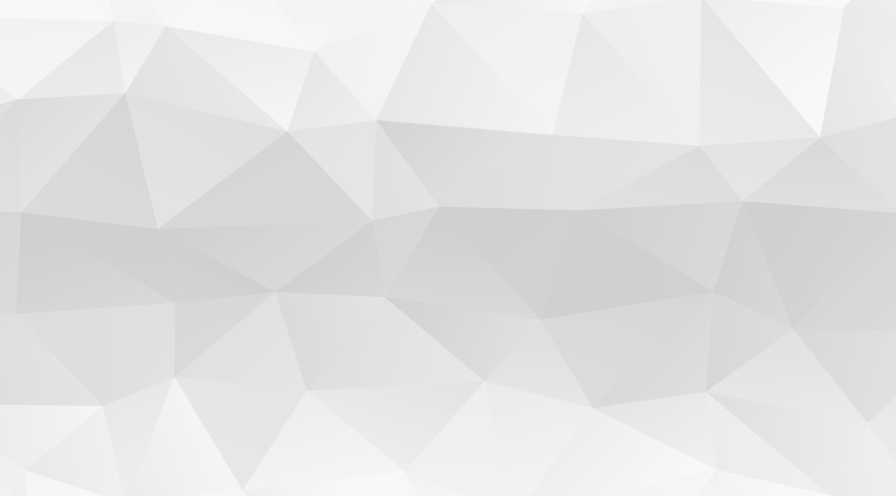
This background is drawn by a Shadertoy shader. Its source:

```glsl
// Pale grey low-poly backdrop: jittered triangles, darkest along a horizontal middle band.

const vec2 CELL = vec2(0.27, 0.19);       // lattice spacing, in canvas heights
const vec2 JITTER = vec2(0.72, 0.60);     // vertex wander, in cells
const float DARK_TONE = 0.828;
const float LIGHT_TONE = 0.962;
const vec3 LILAC_TINT = vec3(1.002, 0.990, 1.000);
const vec3 COOL_TINT = vec3(0.996, 1.001, 1.000);

vec2 hash2(vec2 id, float seed) {
    vec3 h = fract(vec3(id.xyx + seed) * vec3(0.1031, 0.1030, 0.0973));
    h += dot(h, h.yzx + 33.33);
    return fract((h.xx + h.yz) * h.zy);
}

// Vertex of a sheared lattice, moved at random
vec2 latticeVertex(vec2 id) {
    vec2 wander = (hash2(id, 17.0) - 0.5) * JITTER;
    return (vec2(id.x + 0.5 * id.y, id.y) + wander) * CELL;
}

// Signed distance to the line a-b, positive on its left
float edgeDistance(vec2 p, vec2 a, vec2 b) {
    vec2 along = normalize(b - a);
    vec2 offset = p - a;
    return along.x * offset.y - along.y * offset.x;
}

float triangleCoverage(vec2 p, vec2 a, vec2 b, vec2 c, float blur) {
    float inside = min(edgeDistance(p, a, b),
                   min(edgeDistance(p, b, c), edgeDistance(p, c, a)));
    return smoothstep(-blur, blur, inside);
}

// Dark in the middle, light towards the top and bottom
float bandTone(vec2 p) {
    float middle = 0.475 + 0.025 * sin(p.x * 3.1 + 0.6) + 0.012 * sin(p.x * 7.3);
    float away = min(abs(p.y - middle) / 0.47, 1.0);
    return mix(DARK_TONE, LIGHT_TONE, pow(away, 1.2));
}

// Flat tone per facet plus a faint diagonal ramp
vec3 facetColor(vec2 p, vec2 center, vec2 id, float seed) {
    vec2 shade = hash2(id, seed);
    vec2 ramp = hash2(id, seed + 29.0);
    float angle = -0.8 + (ramp.x - 0.5) * 2.6;
    float slope = mix(0.04, 0.20, ramp.y);
    float tone = bandTone(center) + (shade.x - 0.5) * 0.036;
    tone += slope * dot(p - center, vec2(cos(angle), sin(angle)));
    vec3 tint = mix(COOL_TINT, LILAC_TINT, smoothstep(0.35, 0.95, shade.y));
    return clamp(tone, 0.815, 0.972) * tint;
}

// Adds one facet to the weighted sum: rgb is colour, a is coverage
void addFacet(inout vec4 sum, vec2 p, vec2 a, vec2 b, vec2 c,
              vec2 id, float seed, float blur) {
    float cover = triangleCoverage(p, a, b, c, blur);
    vec3 color = facetColor(p, (a + b + c) / 3.0, id, seed);
    sum += vec4(color, 1.0) * cover;
}

void mainImage(out vec4 fragColor, in vec2 fragCoord) {
    vec2 p = fragCoord / iResolution.y;
    float blur = 0.8 / iResolution.y;
    vec2 q = p / CELL;
    vec2 home = floor(vec2(q.x - 0.5 * q.y, q.y));

    // Each sheared cell splits into two triangles
    vec4 sum = vec4(0.0);
    for (int j = -1; j <= 1; j++) {
        for (int i = -1; i <= 1; i++) {
            vec2 id = home + vec2(i, j);
            vec2 a = latticeVertex(id);
            vec2 b = latticeVertex(id + vec2(1.0, 0.0));
            vec2 c = latticeVertex(id + vec2(0.0, 1.0));
            vec2 d = latticeVertex(id + vec2(1.0, 1.0));
            addFacet(sum, p, a, b, c, id, 41.0, blur);
            addFacet(sum, p, b, d, c, id, 73.0, blur);
        }
    }
    fragColor = vec4(sum.rgb / max(sum.a, 0.001), 1.0);
}
```
